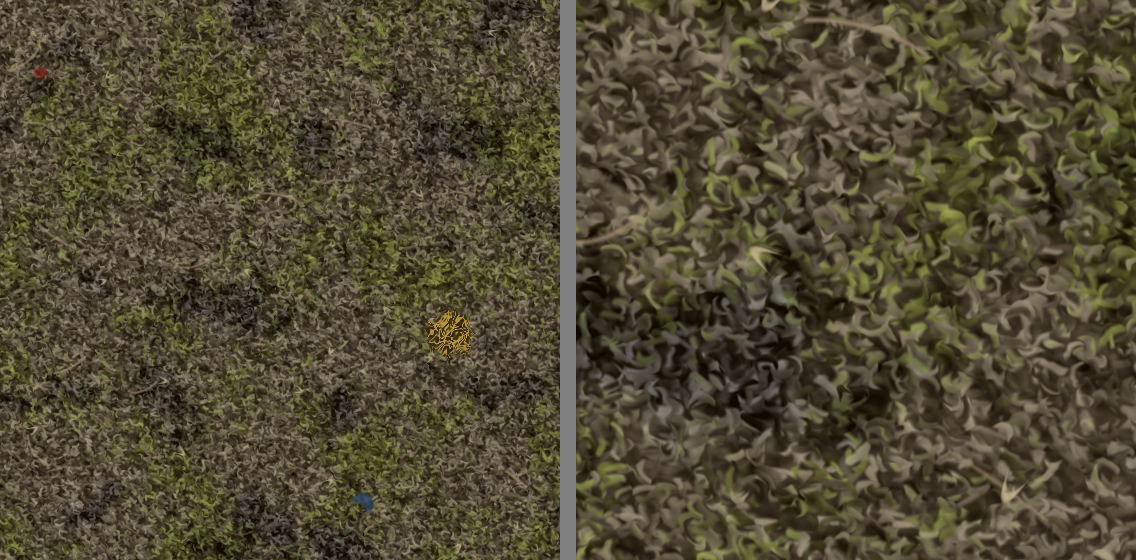
Left: the whole. Right: its middle third, enlarged.
This texture is drawn by a Shadertoy shader. Its source:

```glsl
const vec3 SOIL_DARK = vec3(0.18, 0.14, 0.09);
const vec3 LITTER_PALE = vec3(0.57, 0.52, 0.44);
const vec3 STRAW = vec3(0.63, 0.55, 0.45);
const vec3 SPECK = vec3(0.76, 0.69, 0.55);
const vec3 GREEN_TINT = vec3(0.92, 1.06, 0.62);
const vec3 COOL_TINT = vec3(0.90, 0.96, 1.12);
const vec3 TUFT_GOLD = vec3(0.80, 0.64, 0.25);
const vec3 TUFT_SHADE = vec3(0.20, 0.15, 0.05);
const vec3 CHIP_BLUE = vec3(0.20, 0.27, 0.38);
const vec3 CHIP_RED = vec3(0.50, 0.16, 0.13);

const vec2 TUFT_POS = vec2(0.805, 0.403);
const vec2 BLUE_POS = vec2(0.652, 0.107);
const vec2 RED_POS = vec2(0.073, 0.870);

const int BLADE_LAYERS = 4;
const float BLADE_CELLS = 62.0;
const float LAYER_GROWTH = 11.0;
const float BLADE_ANGLE = -0.6;
const float BLADE_SPREAD = 2.6;
const float BLADE_SOFTNESS = 0.11;
const float TONE_MEAN = 0.47;
const float TONE_RANGE = 1.05;
const float GAP_TONE = 0.08;
const float STRAW_CELLS = 10.0;
const float STRAW_SHARE = 0.38;
const float SPECK_CELLS = 13.0;
const float SPECK_SHARE = 0.12;

vec4 hash4(vec2 cell, float seed) {
    vec4 h = fract(vec4(cell.xyx, cell.y + seed) * vec4(0.1031, 0.1030, 0.0973, 0.1099) + seed * 0.137);
    h += dot(h, h.wzxy + 33.33);
    return fract((h.xxyz + h.yzzw) * h.zywx);
}

float gradientDot(vec2 cell, vec2 offset) {
    float a = 6.2832 * hash4(cell, 7.0).x;
    return dot(vec2(cos(a), sin(a)), offset);
}

float gradientNoise(vec2 p) {
    vec2 i = floor(p), f = p - i;
    vec2 u = f * f * f * (f * (f * 6.0 - 15.0) + 10.0);
    vec2 e = vec2(0.0, 1.0);
    float low = mix(gradientDot(i, f), gradientDot(i + e.yx, f - e.yx), u.x);
    float high = mix(gradientDot(i + e, f - e), gradientDot(i + 1.0, f - 1.0), u.x);
    return 1.4 * mix(low, high, u.y);
}

vec2 rotate(vec2 p, float a) {
    return vec2(cos(a) * p.x + sin(a) * p.y, cos(a) * p.y - sin(a) * p.x);
}

// Distance to a bent, tapered blade lying along x
float bladeDistance(vec2 p, float halfLength, float halfWidth, float bend) {
    p.y += bend * (p.x * p.x / halfLength - 0.4 * halfLength);
    p.x -= clamp(p.x, -halfLength, halfLength);
    return length(p) - halfWidth;
}

// Short overlapping blades: x is tone, y is greenness
vec2 paintBlades(vec2 uv, float pixel) {
    vec2 surface = vec2(GAP_TONE, 0.3);
    for (int layer = 0; layer < BLADE_LAYERS; layer++) {
        float seed = float(layer) * 5.3 + 1.0;
        float cells = BLADE_CELLS + LAYER_GROWTH * float(layer);
        vec2 p = rotate(uv, seed) * cells;
        float soft = BLADE_SOFTNESS + 0.5 * pixel * cells;
        for (int k = 0; k < 9; k++) {
            vec2 cell = floor(p) + vec2(k % 3 - 1, k / 3 - 1);
            vec4 place = hash4(cell, seed), look = hash4(cell, seed + 40.0);
            float angle = BLADE_ANGLE + BLADE_SPREAD * (place.z - 0.5) - seed;
            vec2 q = rotate(p - cell - place.xy, angle);
            float d = bladeDistance(q, mix(0.15, 0.6, place.w), mix(0.12, 0.25, look.x), look.y - 0.5);
            float tone = TONE_MEAN + TONE_RANGE * (look.z - 0.5) + 0.5 * q.y;
            surface = mix(surface, vec2(tone, look.w), smoothstep(soft, -soft, d));
        }
    }
    return surface;
}

// Sparse long stalks and small pale specks
vec3 paintLitter(vec3 color, vec2 uv, float pixel) {
    for (int k = 0; k < 9; k++) {
        vec2 shift = vec2(k % 3 - 1, k / 3 - 1);
        vec2 p = uv * STRAW_CELLS;
        vec2 cell = floor(p) + shift;
        vec4 place = hash4(cell, 71.0), look = hash4(cell, 83.0);
        vec2 q = rotate(p - cell - place.xy, mix(-1.2, 0.7, place.z));
        float d = bladeDistance(q, mix(0.12, 0.42, place.w), mix(0.008, 0.018, look.x), 0.6 * (look.y - 0.5));
        float soft = 0.012 + pixel * STRAW_CELLS;
        float cover = smoothstep(soft, -soft, d) * step(look.z, STRAW_SHARE);
        color = mix(color, STRAW, cover * mix(0.35, 0.9, look.w));

        p = uv * SPECK_CELLS;
        cell = floor(p) + shift;
        place = hash4(cell, 97.0);
        q = rotate(p - cell - place.xy, place.z * 6.2832);
        d = bladeDistance(q, 0.035, 0.04, 0.8);
        soft = 0.02 + pixel * SPECK_CELLS;
        color = mix(color, SPECK, 0.85 * smoothstep(soft, -soft, d) * step(place.w, SPECK_SHARE));
    }
    return color;
}

void mainImage(out vec4 fragColor, in vec2 fragCoord) {
    vec2 uv = fragCoord / iResolution.y;
    float pixel = 1.0 / iResolution.y;

    // Broad patches and fine grain
    float moss = gradientNoise(uv * 5.0 + 3.7) + 0.6 * gradientNoise(uv * 17.0 + 9.1);
    float damp = gradientNoise(uv * 7.0 + 21.3) + 0.5 * gradientNoise(uv * 19.0 + 5.9);
    float grain = gradientNoise(rotate(uv, BLADE_ANGLE) * vec2(95.0, 150.0));
    float clumps = gradientNoise(uv * 42.0 + 13.0);
    float dampness = smoothstep(0.15, 0.75, damp);

    vec2 blades = paintBlades(uv + 0.002 * vec2(grain, clumps), pixel);
    float tone = blades.x + 0.20 * grain + 0.22 * clumps - 0.30 * dampness;
    vec3 color = mix(SOIL_DARK, LITTER_PALE, clamp(tone, -0.28, 1.25));
    float green = smoothstep(0.25, 1.15, blades.y + 0.75 * moss);
    color *= mix(vec3(1.0), GREEN_TINT, green);
    color *= mix(vec3(1.0), COOL_TINT, dampness);
    color = paintLitter(color, uv, pixel);

    // Golden tuft of curled threads
    vec2 t = uv - TUFT_POS;
    float thread = 1.0 - smoothstep(0.05, 0.30, abs(gradientNoise(uv * 115.0 + 2.0 * clumps)));
    float tuft = smoothstep(0.052, 0.036, length(t * vec2(1.0, 1.2)) + 0.012 * clumps + 0.010 * grain);
    color = mix(color, mix(TUFT_SHADE, TUFT_GOLD, thread), 0.85 * tuft);

    // Two small coloured chips
    float blue = bladeDistance(rotate(uv - BLUE_POS, -0.6), 0.010, 0.009, 0.3);
    float red = bladeDistance(uv - RED_POS, 0.003, 0.008, 0.0) + 0.003 * grain;
    color = mix(color, CHIP_BLUE + 0.08 * grain, 0.9 * smoothstep(0.003 + pixel, -0.003, blue));
    color = mix(color, CHIP_RED + 0.08 * grain, 0.8 * smoothstep(0.004 + pixel, -0.004, red));

    fragColor = vec4(clamp(color, 0.0, 1.0), 1.0);
}
```
